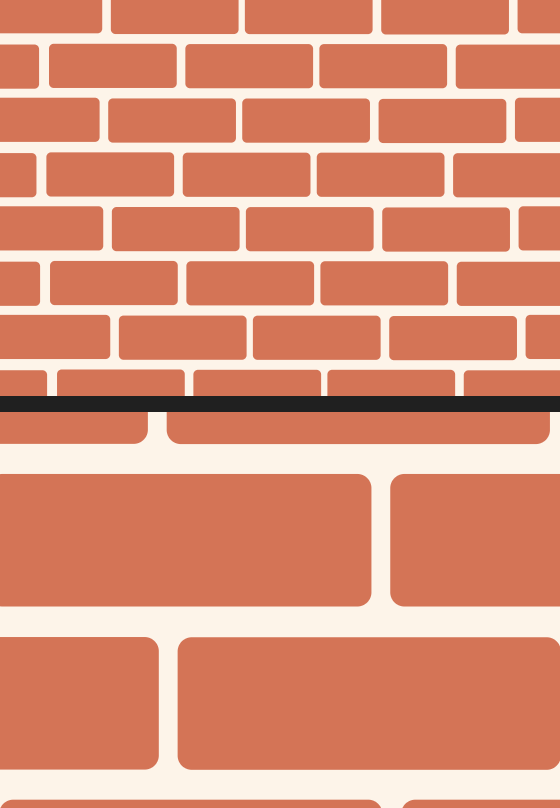
Top: the whole. Bottom: its middle third, enlarged.
This pattern is drawn by a Shadertoy shader. Its source:

```glsl
// Flat brick wall in running bond: rounded terracotta bricks on cream mortar.

// Signed distance to a rounded box centred on the origin
float roundedBox(vec2 p, vec2 halfSize, float radius) {
    vec2 q = abs(p) - halfSize + radius;
    return length(max(q, 0.0)) + min(max(q.x, q.y), 0.0) - radius;
}

// Sideways drift of each pair of courses
const float pairDrift[4] = float[](0.0, -3.6, 1.4, 11.0);

// Small vertical slip of each brick, for even and then odd courses
const float slip[10] = float[](-0.9, 0.1, 0.2, 0.7, -0.9,
                                0.6, -0.4, 0.0, 0.0, 0.7);

float brickDistance(vec2 p) {
    // Course, counted from the top
    int course = clamp(int(floor((p.y + 21.0) / 74.45)), 0, 7);
    int odd = course % 2;
    float start = 152.0 - 84.8 * float(odd) + pairDrift[course / 2];

    // Brick within the course
    int brick = clamp(int(floor((p.x - start + 6.0) / 187.0)), -1, 3);
    vec2 corner = vec2(start + 187.0 * float(brick),
                       -14.0 + 74.45 * float(course));

    // Uneven joints: a tight one near the middle, a wide one at odd starts
    corner.x -= 3.2 * step(295.0, corner.x);
    if (odd == 1 && brick < 0) corner.x -= 1.8;
    corner.y += slip[odd * 5 + brick + 1];

    vec2 halfSize = vec2(87.6, 30.3);
    return roundedBox(p - corner - halfSize, halfSize, 6.5);
}

void mainImage(out vec4 fragColor, in vec2 fragCoord) {
    // Canvas is 768 units wide, with y running down from the top
    float unitsPerPixel = 768.0 / iResolution.x;
    vec2 p = vec2(fragCoord.x, iResolution.y - fragCoord.y) * unitsPerPixel;

    vec3 mortar = vec3(0.993, 0.955, 0.915);
    vec3 clay = vec3(0.83, 0.455, 0.337);
    float coverage = clamp(0.5 - brickDistance(p) / unitsPerPixel, 0.0, 1.0);
    fragColor = vec4(mix(mortar, clay, coverage), 1.0);
}
```
